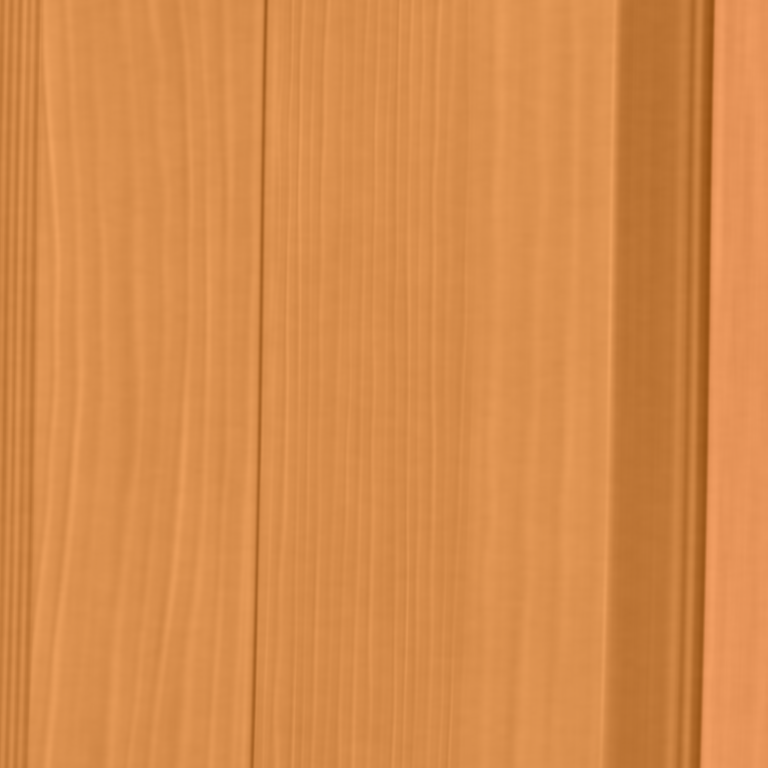
Reproduce this texture procedurally as a WebGL 2 fragment shader.

```glsl
#version 300 es
precision highp float;
// Honey-coloured wooden panelling: two flat boards, a dark moulding and a frame edge.
// A single tone value is built from leaning joints, stretched noise grain and
// pale growth lines, then mapped onto a dark-to-light wood ramp.

uniform vec2 u_resolution;
out vec4 fragColor;

const vec3 DARK_WOOD = vec3(0.60, 0.33, 0.09);
const vec3 PALE_WOOD = vec3(0.92, 0.62, 0.36);
const vec3 ROSE_TINT = vec3(0.015, -0.012, 0.015);
const float LEAN = 0.020;          // sideways drift of the joints over the height
const float REED_EDGE = 0.037;     // joints, measured along the bottom edge
const float BOARD_JOINT = 0.328;
const float PLAIN_EDGE = 0.605;
const float MOULD_EDGE = 0.782;
const float FRAME_JOINT = 0.909;
const float SOFT = 0.0025;         // half width of a joint transition
const float LEFT_LINES = 31.0;     // growth lines per canvas width
const float FINE_LINES = 62.0;
const float WIDE_LINES = 24.0;
const float MOTTLE = 0.075;

float hash(vec2 p) {
    return fract(sin(dot(p, vec2(127.1, 311.7))) * 43758.5453);
}

float noise(vec2 p) {
    vec2 i = floor(p);
    vec2 f = fract(p);
    f = f * f * (3.0 - 2.0 * f);
    return mix(mix(hash(i), hash(i + vec2(1.0, 0.0)), f.x),
               mix(hash(i + vec2(0.0, 1.0)), hash(i + vec2(1.0, 1.0)), f.x), f.y);
}

float fbm(vec2 p) {
    float sum = 0.0;
    float weight = 0.5;
    for (int i = 0; i < 4; i++) {
        sum += weight * (noise(p) - 0.5);
        p = p * 2.03 + 17.3;
        weight *= 0.5;
    }
    return sum;
}

float bump(float x, float centre, float width) {
    float d = (x - centre) / width;
    return exp(-d * d);
}

float step2(float edge, float x) {
    return smoothstep(edge - SOFT, edge + SOFT, x);
}

// Irregular pale lines with a soft shadow beside each; x counts lines.
float growthLines(float x, float y, float seed) {
    x += 0.9 * (noise(vec2(x * 0.6, y * 1.3 + seed)) - 0.5);
    x += 0.18 * (noise(vec2(x * 2.0, y * 12.0 + seed)) - 0.5);
    float id = floor(x);
    float f = x - id;
    float strength = (0.35 + 0.65 * hash(vec2(id, seed)))
                   * (0.35 + 0.9 * noise(vec2(id * 7.3, y * 5.0 + seed)));
    return strength * (bump(f, 0.55, 0.16) - 0.55 * bump(f, 0.25, 0.16));
}

float leftBoard(float u, float y) {
    float bend = 0.020 * sin(y * 4.2 - 0.8) * smoothstep(0.34, 0.18, u);
    float lines = growthLines((u - bend) * LEFT_LINES, y, 3.0);
    float tone = 0.79 + 0.17 * lines + 0.07 * bump(u, REED_EDGE + 0.02, 0.022);
    return tone + 0.16 * fbm(vec2(u * 45.0, y * 3.0));
}

float middleBoard(float u, float y) {
    float plain = smoothstep(PLAIN_EDGE - 0.012, PLAIN_EDGE + 0.008, u);
    float fine = growthLines(u * FINE_LINES, y, 11.0);
    float wide = growthLines(u * WIDE_LINES, y, 23.0);
    float tone = mix(0.755 + 0.13 * fine, 0.83 + 0.09 * wide, plain);
    float rim = bump(u, BOARD_JOINT + 0.014, 0.005) * (0.3 + 0.7 * y);
    tone += 0.14 * rim * (0.5 + noise(vec2(3.0, y * 16.0)));
    return tone + 0.14 * fbm(vec2(u * 60.0, y * 2.5 + 9.0)) + 0.05 * (y - 0.5);
}

float moulding(float u, float y) {
    float tone = 0.43 + 0.10 * bump(u, MOULD_EDGE + 0.004, 0.012);
    tone += 0.18 * bump(u, 0.872, 0.008) + 0.22 * bump(u, 0.893, 0.005);
    tone -= 0.16 * bump(u, 0.884, 0.004) + 0.22 * bump(u, 0.902, 0.005);
    return tone + 0.14 * fbm(vec2(u * 110.0, y * 1.5)) + 0.05 * (0.5 - y);
}

float reeds(float u, float y) {
    float ridge = sin(u * 520.0 + 2.0 * noise(vec2(u * 60.0, y * 1.5)));
    return 0.67 + 0.13 * ridge + 0.3 * fbm(vec2(u * 120.0, y * 2.0));
}

void main() {
    vec2 uv = gl_FragCoord.xy / u_resolution;
    float y = uv.y;
    float u = uv.x - LEAN * y - 0.0015 * sin(y * 5.0);

    // Boards from left to right
    float frame = step2(FRAME_JOINT + 0.003, u);
    float tone = mix(reeds(u, y), leftBoard(u, y), step2(REED_EDGE, u));
    tone = mix(tone, middleBoard(u, y), step2(BOARD_JOINT, u));
    tone = mix(tone, moulding(u, y), smoothstep(MOULD_EDGE, MOULD_EDGE + 0.012, u));
    tone = mix(tone, 0.92 + 0.22 * fbm(vec2(u * 75.0, y * 4.0)), frame);

    // Joints and their lit edges
    tone -= 0.13 * bump(u, REED_EDGE - 0.003, 0.004);
    tone -= (0.50 + 0.16 * y) * bump(u, BOARD_JOINT, 0.0030);
    tone += 0.12 * bump(u, BOARD_JOINT - 0.011, 0.004) * (1.0 - y);
    tone += 0.13 * bump(u, MOULD_EDGE, 0.0028) * (0.5 + noise(vec2(5.0, y * 9.0)));
    tone -= 0.38 * bump(u, FRAME_JOINT, 0.0042);
    tone += 0.07 * bump(u, FRAME_JOINT + 0.012, 0.005);

    // Soft mottling and faint cross ripples
    tone += MOTTLE * fbm(uv * vec2(55.0, 80.0)) + 0.07 * fbm(uv * 5.0);
    tone += 0.022 * (noise(uv * vec2(38.0, 150.0)) - 0.5);

    vec3 colour = mix(DARK_WOOD, PALE_WOOD, clamp(tone, -0.1, 1.12));
    fragColor = vec4(colour + ROSE_TINT * frame, 1.0);
}
```
